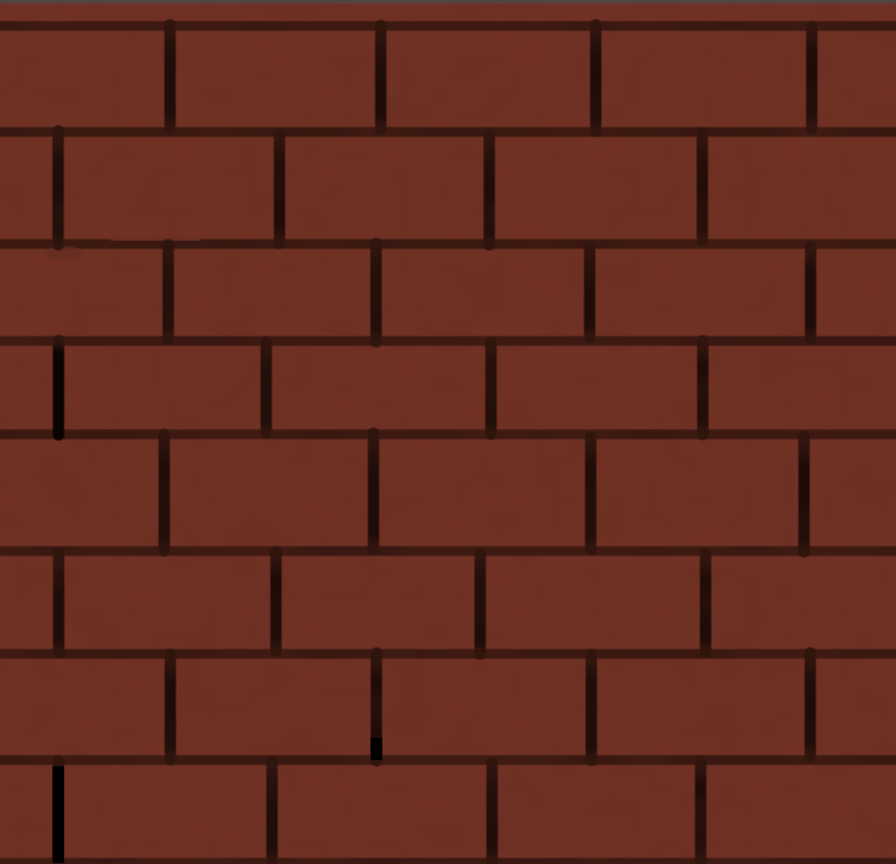
This texture is drawn by a Shadertoy shader. Its source:

```glsl
// Hand-painted red brick wall: eight uneven courses in running bond.
// Bed lines come from a short list of course heights; the upright joints are
// jittered, round-ended brush strokes whose tone drifts along their length.

#define PITCH 0.2477        // brick length, in canvas heights
#define EVEN_START 0.1930   // first joint of even courses
#define ODD_START 0.0680    // first joint of odd courses
#define BED_HALF 0.0056     // half width of bed lines
#define JOINT_HALF 0.0066   // half width of upright joints
#define JITTER 0.0085       // sideways wander of joints
#define END_JITTER 0.0050   // wander of stroke ends
#define SOFT 0.0016         // brush edge softness

const int COURSES = 8;
const float BED_Y[9] = float[9](0.0300, 0.1527, 0.2824, 0.3946, 0.5027,
                                0.6378, 0.7568, 0.8797, 0.9986);

const vec3 BRICK = vec3(0.437, 0.191, 0.142);
const vec3 BED = vec3(0.235, 0.098, 0.068);
const vec3 JOINT_LIGHT = vec3(0.185, 0.080, 0.052);
const vec3 JOINT_DARK = vec3(0.110, 0.043, 0.026);
const vec3 SOOT = vec3(0.010, 0.004, 0.002);
const vec3 TOP_EDGE = vec3(0.330, 0.270, 0.260);

float hash(vec2 p) {
    vec3 q = fract(vec3(p.xyx) * 0.1031);
    q += dot(q, q.yzx + 33.33);
    return fract((q.x + q.y) * q.z);
}

float valueNoise(vec2 p) {
    vec2 i = floor(p), f = fract(p);
    f = f * f * (3.0 - 2.0 * f);
    return mix(mix(hash(i), hash(i + vec2(1, 0)), f.x),
               mix(hash(i + vec2(0, 1)), hash(i + vec2(1, 1)), f.x), f.y);
}

float boxDistance(vec2 p, vec2 halfSize) {
    vec2 d = abs(p) - halfSize;
    return length(max(d, 0.0)) + min(max(d.x, d.y), 0.0);
}

// Coverage of a shape from its signed distance
float cover(float d, float soft) {
    return 1.0 - smoothstep(-soft, soft, d);
}

// Paint one course's nearest upright joint over the wall
vec3 paintJoint(vec3 wall, vec2 p, int course, float soft, float crisp) {
    bool odd = course % 2 == 1;
    float start = odd ? ODD_START : EVEN_START;
    float column = max(floor((p.x - start) / PITCH + 0.5), 0.0);
    vec2 id = vec2(column, float(course)) + 7.0;

    // The first joint of every odd course stays in line
    float wander = odd && column < 0.5 ? 0.1 : 1.0;
    float x = start + column * PITCH + (hash(id) - 0.5) * 2.0 * JITTER * wander;
    float top = BED_Y[course] + (hash(id + 31.0) - 0.3) * END_JITTER;
    float bottom = BED_Y[course + 1] + (hash(id + 57.0) - 0.8) * END_JITTER;
    float along = clamp((p.y - top) / (bottom - top), 0.0, 1.0);
    float stroke = length(p - vec2(x, mix(top, bottom, along))) - JOINT_HALF;

    // Darker in the middle, with slow changes of brush pressure
    float pressure = smoothstep(0.0, 0.3, along) * smoothstep(1.0, 0.85, along);
    pressure *= 0.55 + 0.6 * valueNoise(vec2(along * 4.0, id.x * 9.0 + id.y * 53.0));
    vec3 ink = mix(JOINT_LIGHT, JOINT_DARK, clamp(pressure, 0.0, 1.0));

    // Sooty joints: one faded, one solid, one blackened only at its foot
    if (course == 3 && column < 0.5) ink = mix(ink, SOOT, 0.9 * smoothstep(0.0, 0.15, along));
    wall = mix(wall, ink, 0.96 * cover(stroke, soft));
    bool solid = course == 7 && column < 0.5;
    bool foot = course == 6 && column == 1.0;
    if (solid || foot) {
        float upper = mix(BED_Y[course], BED_Y[course + 1], solid ? 0.06 : 0.79);
        float lower = BED_Y[course + 1];
        vec2 center = vec2(x, 0.5 * (upper + lower));
        float patchDist = boxDistance(p - center, vec2(JOINT_HALF, 0.5 * (lower - upper)));
        wall = mix(wall, SOOT * 0.3, cover(patchDist, crisp));
    }
    return wall;
}

void mainImage(out vec4 fragColor, in vec2 fragCoord) {
    // Canvas heights, measured down from the top left
    vec2 p = vec2(fragCoord.x, iResolution.y - fragCoord.y) / iResolution.y;
    float crisp = 0.7 / iResolution.y;
    float soft = max(SOFT, crisp);

    // Faintly mottled brick
    vec3 wall = BRICK + 0.006 * (valueNoise(p * 45.0) - 0.5);

    // Bed lines with a slightly uneven tone
    for (int i = 0; i <= COURSES; i++) {
        float line = abs(p.y - BED_Y[i]) - BED_HALF;
        float tone = 0.94 + 0.12 * valueNoise(vec2(p.x * 16.0, float(i) * 13.0));
        wall = mix(wall, BED * tone, cover(line, soft));
    }

    // Brick paint over a bed line: a thin nick and a faint smudge
    float nick = boxDistance(p - vec2(0.180, 0.2775), vec2(0.052, 0.0010));
    wall = mix(wall, BRICK * 1.04, 0.8 * cover(nick, crisp));
    float smudge = (length((p - vec2(0.074, 0.293)) / vec2(0.021, 0.008)) - 1.0) * 0.008;
    wall = mix(wall, BRICK * 0.90, 0.75 * cover(smudge, soft));

    for (int i = 0; i < COURSES; i++) wall = paintJoint(wall, p, i, soft, crisp);

    // Dull strip along the top
    wall = mix(wall, TOP_EDGE, cover(p.y - 0.004, soft));
    fragColor = vec4(wall, 1.0);
}
```
